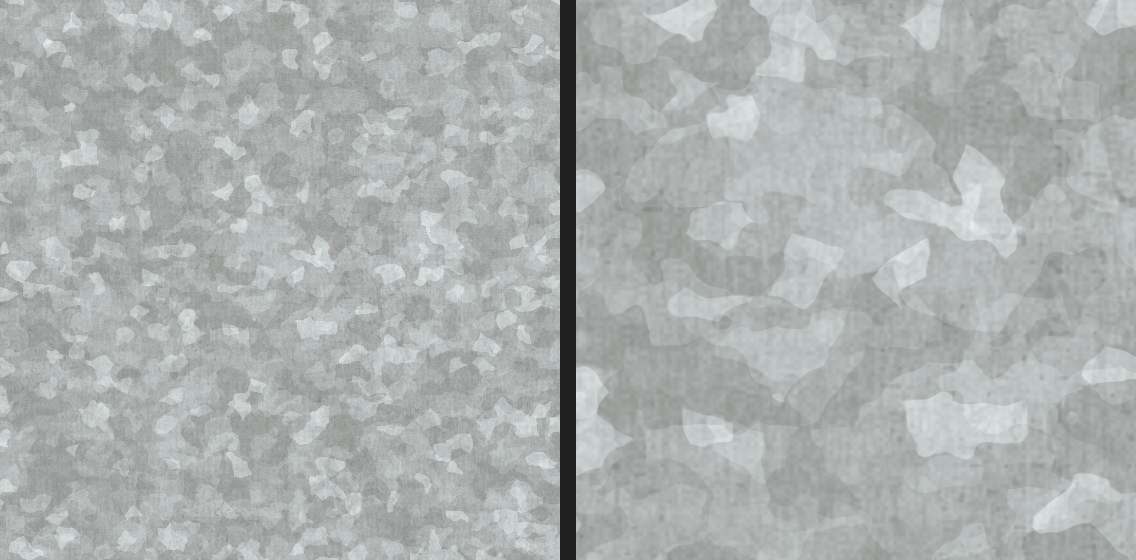
Left, the full canvas; right, a detail of the centre.
A Shadertoy shader for this texture:

```glsl
float hash(vec2 p) {
    return fract(sin(dot(p, vec2(127.1, 311.7))) * 43758.5453);
}

float noise(vec2 p) {
    vec2 i = floor(p), f = fract(p);
    f = f * f * (3.0 - 2.0 * f);
    return mix(mix(hash(i), hash(i + vec2(1, 0)), f.x),
               mix(hash(i + vec2(0, 1)), hash(i + vec2(1, 1)), f.x), f.y);
}

float fbm(vec2 p) {
    float sum = 0.0, amp = 0.5;
    for (int i = 0; i < 4; i++) {
        sum += amp * noise(p);
        p = p * 2.03 + 17.3;
        amp *= 0.5;
    }
    return sum;
}

// Ragged crystal cells; a given share of them is lit, each with its own strength
float flakes(vec2 uv, float scale, float share, float raggedness, float seed) {
    vec2 w = uv + seed;
    vec2 warp = vec2(noise(w * 36.0), noise(w * 36.0 + 50.0)) - 0.5;
    warp += 0.5 * (vec2(noise(w * 85.0), noise(w * 85.0 + 90.0)) - 0.5);
    vec2 p = (uv + raggedness * warp) * scale * vec2(0.9, 1.12) + seed * 7.0;
    vec2 cell = floor(p);
    float nearest = 8.0, tone = 0.0;
    for (int y = -1; y <= 1; y++)
    for (int x = -1; x <= 1; x++) {
        vec2 id = cell + vec2(x, y);
        vec2 center = id + vec2(hash(id), hash(id + 31.7));
        float d = length(p - center);
        float lit = step(hash(id + 73.1), share) * mix(0.6, 1.05, hash(id + 11.9));
        float soft = 0.0013 * scale;
        float closer = smoothstep(-soft, soft, nearest - d);
        tone = mix(tone, lit, closer);
        nearest = min(nearest, d);
    }
    return tone;
}

void mainImage(out vec4 fragColor, in vec2 fragCoord) {
    vec2 uv = fragCoord / iResolution.y;

    // Overlapping crystals: broad, medium, and sparse bright ones
    float value = 0.628;
    value += 0.058 * flakes(uv, 21.0, 0.48, 0.034, 1.3);
    value += 0.054 * flakes(uv, 32.0, 0.40, 0.027, 4.7);
    value += 0.112 * flakes(uv, 37.0, 0.16, 0.017, 8.2);
    value += 0.028 * (flakes(uv, 52.0, 0.50, 0.018, 12.6) - 0.4);

    // Cloudy weathering and faint horizontal smears
    value += 0.050 * (fbm(uv * vec2(5.0, 7.0) + 3.0) - 0.47);
    value += 0.024 * (noise(uv * vec2(26.0, 140.0)) - 0.5);

    // Vertical brushing and fine grain
    value += 0.044 * (noise(uv * vec2(420.0, 75.0)) - 0.5);
    value += 0.056 * (noise(uv * 390.0 + 9.0) - 0.5);

    // Small dark pits, gathered in worn areas
    float wear = smoothstep(0.35, 0.7, noise(uv * 11.0 + 40.0));
    value -= 0.055 * wear * smoothstep(0.78, 0.96, noise(uv * 190.0));

    // Broken hairline scratches
    vec2 slant = mat2(0.8, 0.6, -0.6, 0.8) * uv;
    float hairline = 1.0 - smoothstep(0.0, 0.02, abs(noise(slant * vec2(38.0, 9.0)) - 0.5));
    value -= 0.022 * hairline * smoothstep(0.62, 0.8, noise(uv * 19.0 + 70.0));

    // Neutral grey in the shade, cooler in the light
    vec3 tint = mix(vec3(0.0, 0.010, 0.0), vec3(0.0, 0.019, 0.020),
                    smoothstep(0.61, 0.73, value));
    fragColor = vec4(value + tint, 1.0);
}
```
